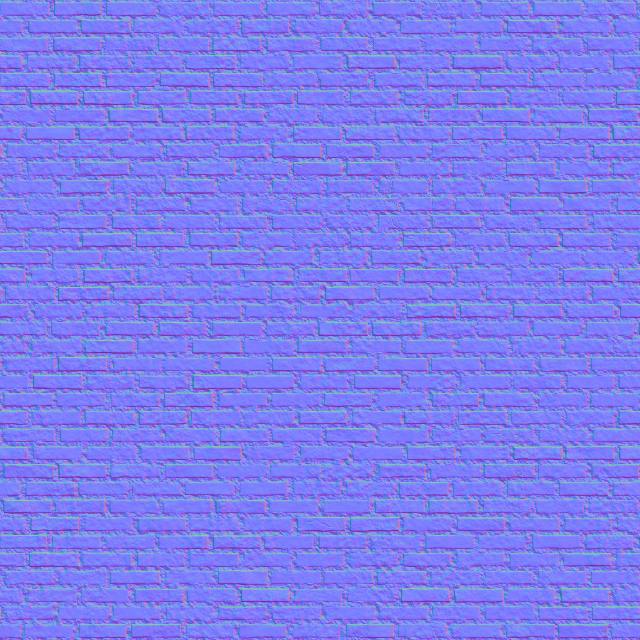
Write a three.js fragment shader that draws this texture map.

```glsl
// Tangent-space normal map of a worn running-bond brick wall, 12 bricks by 36 courses.
varying vec2 vUv;

float hash(vec2 p) {
  vec3 q = fract(vec3(p.xyx) * vec3(0.1031, 0.1030, 0.0973));
  q += dot(q, q.yzx + 33.33);
  return fract((q.x + q.y) * q.z);
}

// Value noise that wraps after the given number of cells
float noise(vec2 p, float period) {
  vec2 cell = floor(p);
  vec2 f = fract(p);
  f = f * f * f * (f * (f * 6.0 - 15.0) + 10.0);
  vec2 a = mod(cell, period);
  vec2 b = mod(cell + 1.0, period);
  return mix(mix(hash(a), hash(vec2(b.x, a.y)), f.x),
             mix(hash(vec2(a.x, b.y)), hash(b), f.x), f.y);
}

float grain(vec2 p) {
  float sum = 0.0;
  float amp = 1.0;
  float freq = 130.0;
  for (int i = 0; i < 3; i++) {
    sum += amp * (noise(p * freq, freq) - 0.5);
    freq *= 2.0;
    amp *= 0.5;
  }
  return sum;
}

// Signed distance to the brick of this cell; id receives its column and course
float brickDistance(vec2 p, out vec2 id) {
  vec2 grid = p * vec2(12.0, 36.0);
  float course = mod(floor(grid.y), 36.0);
  grid.x += 0.5 * mod(course + 1.0, 2.0) + 0.16 * (hash(vec2(course, 71.0)) - 0.5);
  id = vec2(mod(floor(grid.x), 12.0), course);

  // Each side has its own inset from the cell
  vec2 low = vec2(0.03, 0.13) + vec2(0.04, 0.04) * vec2(hash(id + 11.0), hash(id + 23.0));
  vec2 high = 1.0 - vec2(0.03, 0.11) - vec2(0.04, 0.04) * vec2(hash(id + 37.0), hash(id + 51.0));
  vec2 local = (fract(grid) - 0.5 * (low + high)) / vec2(12.0, 36.0);
  local.y += 0.015 * (hash(id + 67.0) - 0.5) * local.x;

  vec2 d = abs(local) - 0.5 * (high - low) / vec2(12.0, 36.0) + 0.0016;
  return length(max(d, 0.0)) + min(max(d.x, d.y), 0.0) - 0.0016;
}

float height(vec2 p) {
  // Slightly ragged brick outlines
  vec2 wobble = vec2(noise(p * 80.0, 80.0), noise(p * 80.0 + 40.5, 80.0)) - 0.5;
  vec2 id;
  float d = brickDistance(p + 0.0012 * wobble, id);

  // Raised face with a crisp arris and a soft shoulder; some bricks stand out more
  float face = smoothstep(0.0009, -0.0009, d);
  float shoulder = smoothstep(0.0026, -0.003, d);
  float bold = hash(id + 83.0);
  float relief = (0.0005 + 0.0019 * bold * bold) * (0.4 + 1.2 * noise(p * 32.0, 32.0));
  float h = relief * face + 0.0005 * shoulder;

  // Coarse mortar, nearly flat brick faces with patchy roughness
  float patches = 0.3 + 1.4 * noise(p * 20.0, 20.0);
  h += grain(p) * mix(0.0026, 0.0007 * patches, face);

  // Slanted tooling marks
  vec2 slant = vec2(48.0 * (p.x + p.y), 144.0 * p.y - 96.0 * p.x);
  h += 0.0005 * patches * noise(slant, 48.0);

  // Faint wandering cracks, only in a few areas
  float ridge = abs(noise(p * 14.0 + 0.3 * wobble, 14.0) - 0.5);
  float cracked = smoothstep(0.7, 0.85, noise(p * 6.0 + 3.0, 6.0));
  return h - 0.0006 * cracked * smoothstep(0.02, 0.0, ridge);
}

void main() {
  vec2 e = vec2(0.0006, 0.0);
  vec2 slope = vec2(height(vUv + e.xy) - height(vUv - e.xy),
                    height(vUv + e.yx) - height(vUv - e.yx)) / (2.0 * e.x);
  vec3 normal = normalize(vec3(-slope, 1.0));

  // Steep, rough spots hold mixed directions, which shortens the mean normal
  normal *= 1.0 - 0.33 * smoothstep(0.05, 0.8, length(slope));
  gl_FragColor = vec4(0.5 + 0.5 * normal - vec3(0.008, 0.004, 0.008), 1.0);
}
```
